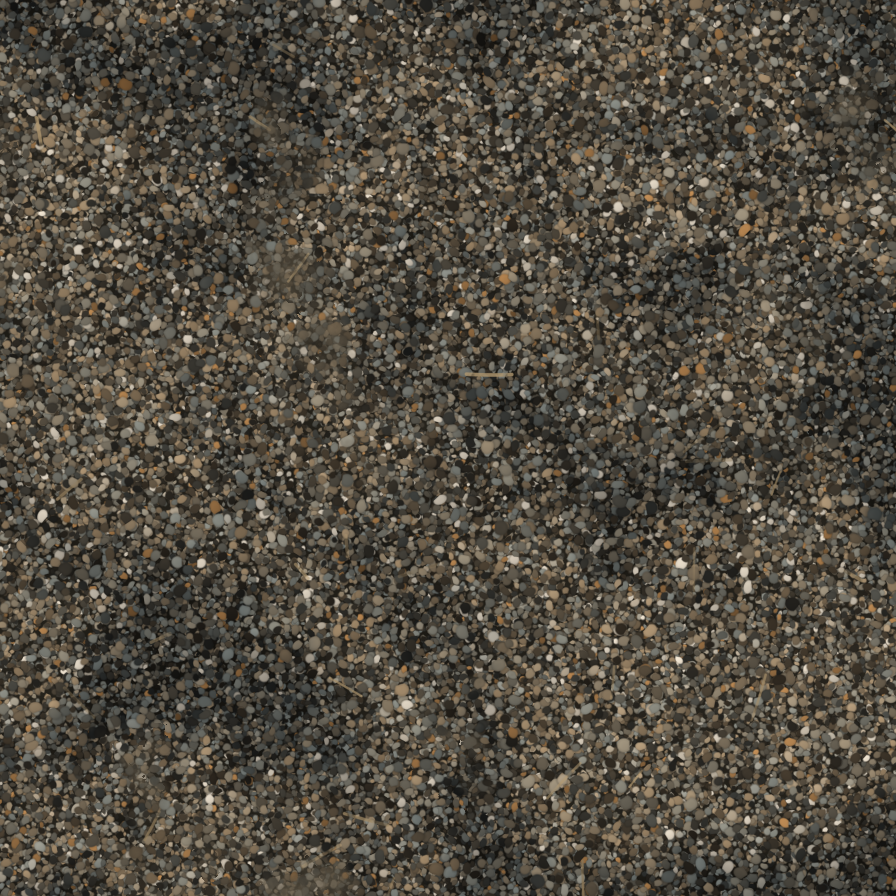
A Shadertoy shader for this texture:

```glsl
#define LAYERS 6
#define FINE_CELLS 150.0
#define COARSE_CELLS 72.0
#define EDGE_SOFTNESS 0.0014
#define CONTACT_SHADOW 0.15
#define TONE_RANGE vec2(0.085, 0.52)
#define ORANGE_SHARE 0.022
#define STRAW_COUNT 28
#define GAP_COLOR vec3(0.10, 0.092, 0.072)
#define DIRT_COLOR vec3(0.365, 0.33, 0.27)
#define STRAW_COLOR vec3(0.70, 0.60, 0.44)

vec4 hash4(vec2 p) {
    vec4 q = fract(p.xyxy * vec4(0.1031, 0.1030, 0.0973, 0.1099));
    q += dot(q, q.wzxy + 33.33);
    return fract((q.xxyz + q.yzzw) * q.zywx);
}

float valueNoise(vec2 p) {
    vec2 cell = floor(p), f = fract(p);
    f = f * f * (3.0 - 2.0 * f);
    float low = mix(hash4(cell).x, hash4(cell + vec2(1, 0)).x, f.x);
    float high = mix(hash4(cell + vec2(0, 1)).x, hash4(cell + vec2(1, 1)).x, f.x);
    return mix(low, high, f.y);
}

float fbm(vec2 p) {
    float sum = 0.0, amplitude = 0.5;
    for (int i = 0; i < 5; i++) {
        sum += amplitude * valueNoise(p);
        p = mat2(1.6, 1.2, -1.2, 1.6) * p + 17.0;
        amplitude *= 0.5;
    }
    return sum / 0.97;
}

mat2 rotation(float angle) {
    float c = cos(angle), s = sin(angle);
    return mat2(c, s, -s, c);
}

// Mineral mix: slate to warm tan, some ochre, a few pale stones
vec3 stoneColor(vec4 rnd, float warmth) {
    float tone = mix(TONE_RANGE.x, TONE_RANGE.y, rnd.x) + 0.34 * pow(rnd.y, 8.0);
    vec3 tint = mix(vec3(0.94, 1.0, 0.98), vec3(1.18, 1.0, 0.77),
                    clamp(rnd.z + warmth, 0.0, 1.0));
    tint = mix(tint, vec3(1.05, 1.0, 0.92), smoothstep(0.5, 0.7, tone));
    vec3 ochre = vec3(0.58, 0.42, 0.25) * (0.7 + 0.5 * rnd.x);
    return rnd.w < ORANGE_SHARE ? ochre : tone * tint;
}

// One layer of chipped, rotated ellipses painted over the layer below
vec3 paintStones(vec3 below, vec2 uv, float cells, float cover, float warmth, float seed) {
    vec3 color = below;
    vec2 p = uv * cells, home = floor(p);
    for (int y = -1; y <= 1; y++)
    for (int x = -1; x <= 1; x++) {
        vec2 cell = home + vec2(x, y);
        vec4 place = hash4(cell + seed);
        vec4 form = hash4(cell + seed + 311.0);
        if (form.w > cover) continue;

        vec2 offset = p - cell - 0.5 - (place.xy - 0.5) * 0.9;
        float radius = mix(0.36, 0.60, form.x * form.x);
        vec2 q = rotation(place.z * 6.2832) * offset / radius;
        q.y *= mix(1.0, 1.55, form.y);
        vec2 chip = rotation(form.z * 6.2832) * vec2(1.0, 0.0);
        float dist = max(length(q), 1.3 * dot(q, chip));

        float softness = EDGE_SOFTNESS * cells / radius;
        float mask = 1.0 - smoothstep(1.0 - softness, 1.0 + softness, dist);
        float shadow = 1.0 - smoothstep(0.9, 1.5, dist);
        float light = 1.0 + 0.06 * dot(offset, vec2(-0.6, 0.8)) / radius
                    - 0.08 * smoothstep(0.5, 1.0, dist);
        vec3 stone = stoneColor(hash4(cell + seed + 727.0), warmth) * light;
        color = mix(color * (1.0 - CONTACT_SHADOW * shadow), stone, mask);
    }
    return color;
}

// Thin dry stalks, partly buried
vec3 paintStraws(vec3 color, vec2 uv) {
    for (int i = 0; i < STRAW_COUNT; i++) {
        vec4 place = hash4(vec2(float(i) * 7.0 + 3.0, 41.0));
        vec4 form = hash4(vec2(float(i) * 5.0 + 9.0, 87.0));
        vec2 q = rotation(place.z * 6.2832) * (uv - place.xy);
        float halfLength = mix(0.010, 0.028, form.x);
        q.y += (form.y - 0.5) * 2.0 * q.x * q.x;
        float dist = length(vec2(max(abs(q.x) - halfLength, 0.0), q.y));
        float width = mix(0.0009, 0.0020, form.z);
        float mask = 1.0 - smoothstep(width - 0.0008, width + 0.0010, dist);
        float buried = smoothstep(0.15, 0.5, valueNoise(uv * 110.0 + float(i)));
        color = mix(color, STRAW_COLOR * mix(0.75, 1.1, form.w),
                    mask * mix(0.35, 0.9, place.w) * mix(0.4, 1.0, buried));
    }
    return color;
}

void mainImage(out vec4 fragColor, in vec2 fragCoord) {
    vec2 uv = fragCoord / iResolution.y;

    // Ragged dirt patches, and a mottle of dry and damp gravel
    float dirt = smoothstep(0.62, 0.82, 0.75 * fbm(uv * 6.0 + 4.0) + 0.25 * fbm(uv * 34.0));
    float mottle = 0.55 * fbm(uv * 4.0 + 23.0) + 0.45 * fbm(uv * 13.0 + 61.0);
    float dryness = smoothstep(0.34, 0.64, mottle);
    float warmth = 0.30 * (dryness - 0.5);

    // Stones from fine grit up to scattered pebbles
    vec3 color = GAP_COLOR;
    for (int i = 0; i < LAYERS; i++) {
        float t = float(i) / float(LAYERS - 1);
        float cover = mix(1.0, 0.24, t) * (1.0 - 0.75 * dirt * t);
        color = paintStones(color, uv, mix(FINE_CELLS, COARSE_CELLS, t),
                            cover, warmth, 53.0 * float(i) + 11.0);
    }
    color *= mix(0.78, 1.17, dryness);

    // Dust dulls the dry ground and fills the dirt patches
    float grit = mix(0.80, 1.18, fbm(uv * 130.0));
    color = mix(color, DIRT_COLOR * grit, 0.75 * dirt + 0.12 * dryness * (1.0 - dirt));

    fragColor = vec4(paintStraws(color, uv), 1.0);
}
```
